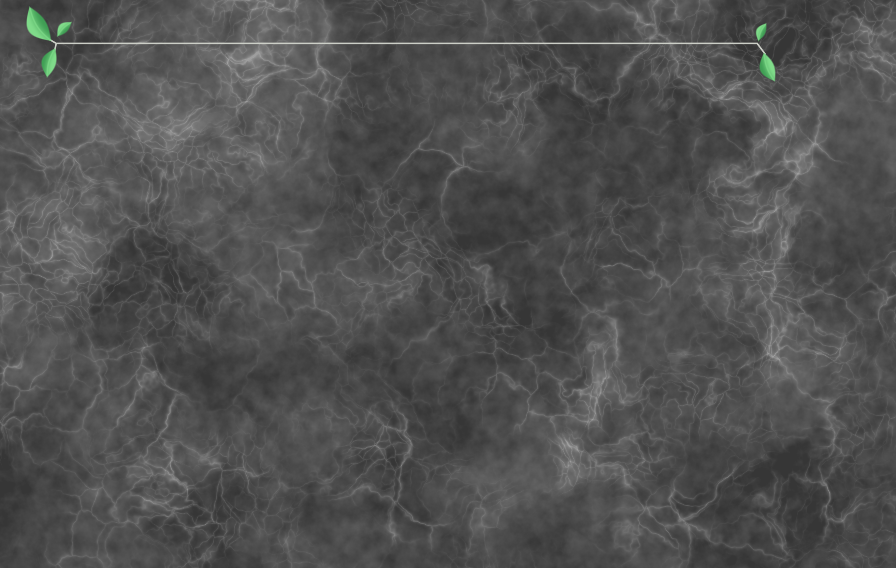
Reproduce this texture procedurally as a Shadertoy shader.

```glsl
#define BASE_TONE 0.278
#define HAZE_GAIN 0.135
#define GRAIN_GAIN 0.075
#define CELL_GAIN 0.05
#define BAND_GAIN 0.075
#define VEIN_GAIN 0.17
#define WARP 0.075
#define LINE_Y 0.9236
#define LINE_HALF 0.0014
#define LINE_COLOR vec3(0.80, 0.81, 0.78)
#define LEAF_DARK vec3(0.25, 0.62, 0.33)
#define LEAF_LIGHT vec3(0.50, 0.86, 0.54)

vec2 hash2(vec2 c) {
    vec3 q = fract(c.xyx * vec3(0.1031, 0.1030, 0.0973));
    q += dot(q, q.yzx + 33.33);
    return fract((q.xx + q.yz) * q.zy);
}

float corner(vec2 cell, vec2 offset) {
    return dot(hash2(cell) * 2.0 - 1.0, offset);
}

float gradientNoise(vec2 p) {
    vec2 i = floor(p), f = fract(p), e = vec2(0, 1);
    vec2 u = f * f * f * (f * (f * 6.0 - 15.0) + 10.0);
    return mix(mix(corner(i, f), corner(i + e.yx, f - e.yx), u.x),
               mix(corner(i + e, f - e), corner(i + 1.0, f - 1.0), u.x), u.y);
}

float fbm(vec2 p) {
    float sum = 0.0, amp = 1.0;
    for (int k = 0; k < 5; k++) {
        sum += amp * gradientNoise(p);
        p = mat2(1.6, 1.2, -1.2, 1.6) * p + 17.3;
        amp *= 0.5;
    }
    return sum;
}

// Distance to the nearest cell border, and a random value per cell
vec2 cracks(vec2 p) {
    vec2 i = floor(p), f = fract(p), nearest = vec2(0), home = vec2(0);
    float best = 8.0, border = 8.0;
    for (int k = 0; k < 9; k++) {
        vec2 g = vec2(k % 3 - 1, k / 3 - 1);
        vec2 r = g + hash2(i + g) - f;
        if (dot(r, r) < best) { best = dot(r, r); nearest = r; home = g; }
    }
    for (int k = 0; k < 25; k++) {
        vec2 g = home + vec2(k % 5 - 2, k / 5 - 2);
        vec2 r = g + hash2(i + g) - f, d = r - nearest;
        if (dot(d, d) > 1e-4) border = min(border, dot(0.5 * (nearest + r), normalize(d)));
    }
    return vec2(border, hash2(i + home + 71.0).x);
}

float segment(vec2 p, vec2 a, vec2 b) {
    vec2 d = b - a;
    return length(p - a - d * clamp(dot(p - a, d) / dot(d, d), 0.0, 1.0));
}

float band(vec2 p, vec2 a, vec2 b, float width) {
    float d = segment(p, a, b) / width;
    return exp(-d * d);
}

float marble(vec2 p) {
    vec2 bend = vec2(fbm(p * 7.0), fbm(p * 7.0 + 41.0));
    vec2 q = p + WARP * bend;
    float haze = fbm(q * 3.2 + 5.0);

    // Broad pale seams
    vec2 s = p + 0.13 * bend;
    float pale = band(s, vec2(0.03, 0.52), vec2(0.46, 0.98), 0.13);
    pale += band(s, vec2(1.35, 0.73), vec2(1.37, 0.20), 0.08);
    pale += band(s, vec2(1.35, 0.73), vec2(1.52, 0.92), 0.05);
    pale += band(s, vec2(1.20, 1.02), vec2(1.33, 0.72), 0.04);
    pale += band(s, vec2(1.05, 0.34), vec2(0.93, 0.10), 0.04);
    pale += 0.7 * band(s, vec2(0.25, 0.17), vec2(0.60, 0.13), 0.11);
    pale = min(pale, 1.3) * clamp(0.8 + 1.3 * fbm(p * 12.0), 0.2, 1.5);

    float tone = BASE_TONE + HAZE_GAIN * haze + BAND_GAIN * pale;
    tone += GRAIN_GAIN * fbm(p * 34.0);

    // Crackle veins, finer at each step
    float scale = 7.0, width = 0.028, gain = VEIN_GAIN;
    for (int k = 0; k < 3; k++) {
        vec2 c = cracks(q * scale + float(k) * 13.0);
        float presence = smoothstep(-0.15, 0.5, fbm(p * 5.0 + float(k) * 29.0) + 0.3 * pale);
        tone += gain * presence * exp(-c.x / width);
        tone += CELL_GAIN * (c.y - 0.5) * smoothstep(0.0, 0.2, c.x) / float(k + 1);
        scale *= 2.3;
        width *= 1.6;
        gain *= 0.8;
    }
    return clamp(tone, 0.21, 0.62);
}

void leaf(inout vec3 color, vec2 p, vec2 base, vec2 tip, float curve, float px) {
    vec2 axis = tip - base;
    float size = length(axis);
    vec2 n = vec2(-axis.y, axis.x) / size;
    float t = dot(p - base, axis) / (size * size);
    float arch = sin(3.14159 * clamp(t, 0.0, 1.0));
    float side = dot(p - base, n) - curve * size * arch;
    float d = max(abs(side) - 0.24 * size * arch, (abs(t - 0.5) - 0.5) * size);
    vec3 green = mix(LEAF_DARK, LEAF_LIGHT, smoothstep(-0.2, 0.15, side / size));
    green = mix(green, LEAF_LIGHT, 0.7 * (1.0 - smoothstep(0.0, 1.5 * px, abs(side))));
    color = mix(color, green, 1.0 - smoothstep(-px, px, d));
}

void mainImage(out vec4 fragColor, in vec2 fragCoord) {
    float px = 1.0 / iResolution.y;
    vec2 p = fragCoord * px;
    vec3 color = vec3(marble(p));

    // Thin rule with short stems
    vec2 left = vec2(0.099, LINE_Y), right = vec2(1.333, LINE_Y);
    float rule = segment(p, left, right);
    rule = min(rule, segment(p, left, vec2(0.088, 0.930)));
    rule = min(rule, segment(p, left, vec2(0.096, 0.910)));
    rule = min(rule, segment(p, right, vec2(1.347, 0.905)));
    color = mix(color, LINE_COLOR, 1.0 - smoothstep(-0.5 * px, 0.5 * px, rule - LINE_HALF));

    // Leaves at both ends
    leaf(color, p, vec2(0.090, 0.928), vec2(0.052, 0.988), 0.10, px);
    leaf(color, p, vec2(0.101, 0.936), vec2(0.126, 0.961), 0.08, px);
    leaf(color, p, vec2(0.097, 0.915), vec2(0.083, 0.864), -0.08, px);
    leaf(color, p, vec2(1.335, 0.928), vec2(1.349, 0.959), 0.08, px);
    leaf(color, p, vec2(1.345, 0.907), vec2(1.364, 0.857), -0.08, px);
    fragColor = vec4(color, 1.0);
}
```
